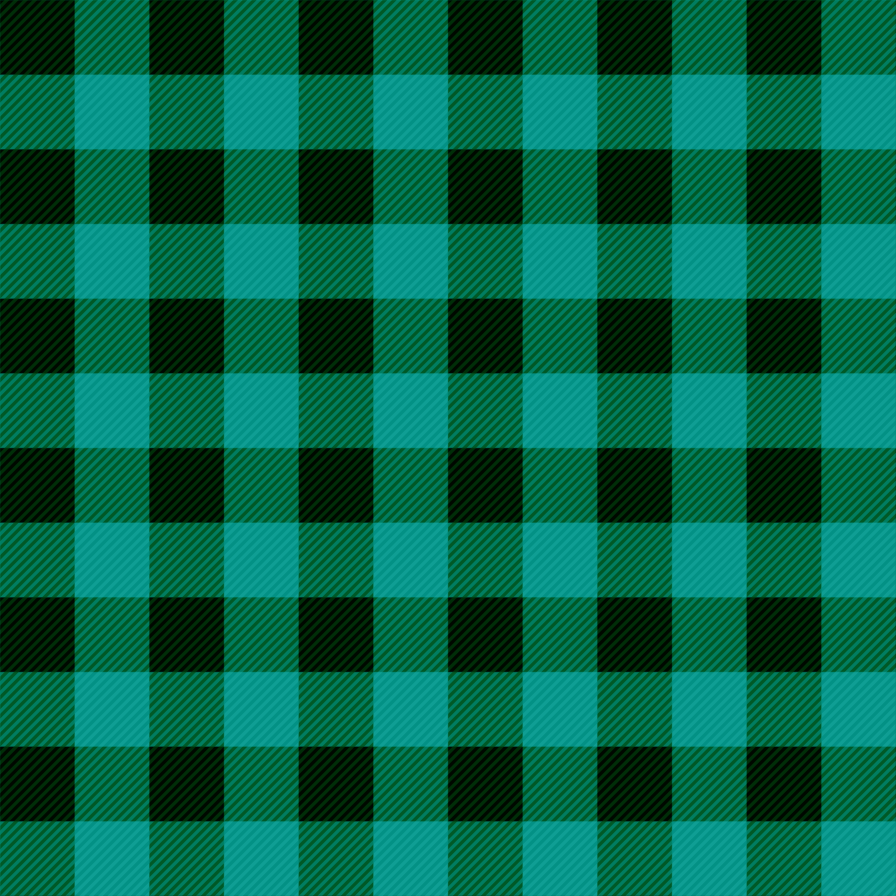
Write a three.js fragment shader that draws this pattern.

```glsl
// Buffalo check in teal and black-green with a fine diagonal twill weave
#define REPEATS 6.0
#define TWILL_LINES 96.0
#define CHECK_SOFTNESS 0.025
#define TWILL_SOFTNESS 0.4
#define BLACK vec3(0.0, 0.03, 0.0)
#define BOTTLE_GREEN vec3(0.0, 0.18, 0.03)
#define MIXED_DARK vec3(0.0, 0.35, 0.15)
#define MIXED_LIGHT vec3(0.0, 0.49, 0.38)
#define TEAL_DARK vec3(0.01, 0.57, 0.52)
#define TEAL_LIGHT vec3(0.06, 0.62, 0.58)

varying vec2 vUv;

// Soft square wave of period 1: low in the first half, high in the second
float band(float position, float softness) {
  float wave = 4.0 * abs(fract(position + 0.25) - 0.5) - 1.0;
  return smoothstep(-softness, softness, wave);
}

void main() {
  // Thread tone along each axis: 0 is dark, 1 is teal
  float warp = band(vUv.x * REPEATS, CHECK_SOFTNESS);
  float weft = 1.0 - band(vUv.y * REPEATS, CHECK_SOFTNESS);

  // Rising diagonals decide which thread lies on top
  float warpOnTop = band((vUv.x - vUv.y) * TWILL_LINES, TWILL_SOFTNESS);

  // Colours of the three kinds of square
  vec3 darkSquare = mix(BLACK, BOTTLE_GREEN, warpOnTop);
  vec3 tealSquare = mix(TEAL_DARK, TEAL_LIGHT, warpOnTop);
  vec3 warpMixed = mix(MIXED_DARK, MIXED_LIGHT, warpOnTop);
  vec3 weftMixed = mix(MIXED_LIGHT, MIXED_DARK, warpOnTop);

  vec3 darkRow = mix(darkSquare, warpMixed, warp);
  vec3 tealRow = mix(weftMixed, tealSquare, warp);
  gl_FragColor = vec4(mix(darkRow, tealRow, weft), 1.0);
}
```
